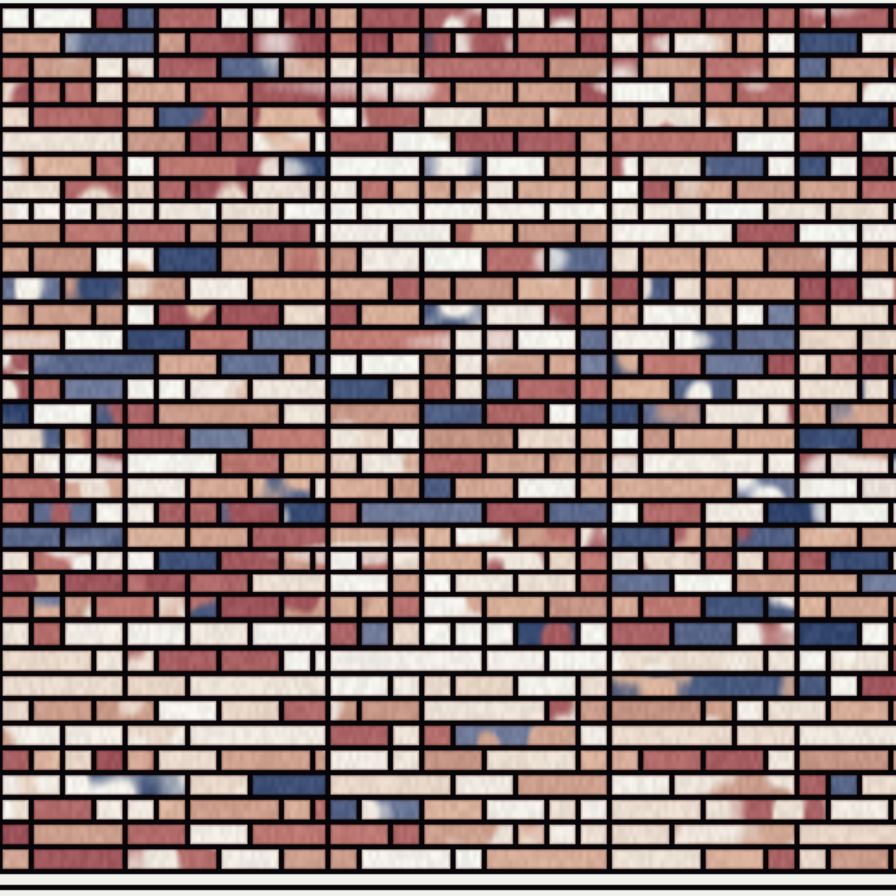
A three.js fragment shader for this texture:

```glsl
varying vec2 vUv;

const float ROWS = 35.0;
const float TOP = 0.0065;
const float BOTTOM = 0.9727;
const float RAIL = 0.9905;
const float HALF_BRICK = 0.0349;
const float FAULT_X = 0.366;      // the bond starts afresh here
const float FAULT_SLOT = 11.0;
const float SHIFT_SLOT = 20.0;    // and is shifted by half a brick here
const vec4 SEAM_SLOTS = vec4(4.0, 14.0, 19.0, 26.0);
const float GAP = 0.0058;
const float SOFT = 0.0011;
const float CORNER = 0.0012;

const vec3 INK = vec3(0.03, 0.02, 0.03);
const vec3 UMBER = vec3(0.39, 0.32, 0.32);
const vec3 LINEN = vec3(0.95, 0.95, 0.93);
const vec3 CREAM = vec3(0.90, 0.83, 0.77);
const vec3 PEACH = vec3(0.86, 0.71, 0.62);
const vec3 CLAY = vec3(0.76, 0.57, 0.51);
const vec3 ROSE = vec3(0.75, 0.49, 0.46);
const vec3 WINE = vec3(0.61, 0.32, 0.35);
const vec3 SLATE = vec3(0.46, 0.50, 0.62);
const vec3 NAVY = vec3(0.18, 0.26, 0.42);

float hash(vec2 p) {
  vec3 q = fract(p.xyx * 0.1031);
  q += dot(q, q.yzx + 33.33);
  return fract((q.x + q.y) * q.z);
}

float noise(vec2 p) {
  vec2 i = floor(p);
  vec2 f = fract(p);
  f = f * f * (3.0 - 2.0 * f);
  return mix(mix(hash(i), hash(i + vec2(1.0, 0.0)), f.x),
             mix(hash(i + vec2(0.0, 1.0)), hash(i + 1.0), f.x), f.y);
}

float bump(float x, float centre, float width) {
  float d = (x - centre) / width;
  return exp(-d * d);
}

// Whether a vertical joint stands at the left of a half-brick slot
bool hasJoint(float slot, float row) {
  if (slot < 0.5 || slot == FAULT_SLOT || slot == SHIFT_SLOT) return true;
  float chance = hash(vec2(slot + 7.0, row + 51.0));
  if (slot == FAULT_SLOT - 1.0) return chance < 0.25;
  vec4 seam = abs(SEAM_SLOTS - slot);
  if (min(min(seam.x, seam.y), min(seam.z, seam.w)) < 0.5 && chance < 0.7) return true;
  float start = slot < FAULT_SLOT ? 0.0 : (slot < SHIFT_SLOT ? FAULT_SLOT : SHIFT_SLOT);
  bool bonded = mod(slot - start + row, 2.0) > 0.5;
  return chance < (bonded ? (row > 25.5 ? 0.76 : 0.94) : 0.13);
}

float slotEdge(float slot) {
  return slot < FAULT_SLOT ? slot * HALF_BRICK
                           : FAULT_X + (slot - FAULT_SLOT) * HALF_BRICK;
}

// Shares of the tones drift from row to row
vec3 brickTone(vec2 id) {
  float row = id.y;
  float lower = smoothstep(25.0, 28.0, row);
  float pale = 0.17 + 0.22 * hash(vec2(row, 3.0)) + 0.7 * bump(row, 8.0, 0.7)
             + 0.75 * bump(row, 25.5, 0.8) + 0.2 * lower;
  float blue = 0.08 + 0.18 * bump(row, 15.0, 1.8) + 0.3 * bump(row, 20.0, 0.6) - 0.03 * lower;
  float rose = 0.24 + 0.2 * bump(row, 1.0, 3.0) + 0.15 * bump(row, 22.0, 1.5) - 0.12 * lower;
  float pick = hash(id + vec2(11.0, 29.0));
  float shade = hash(id + vec2(83.0, 5.0));
  if (pick < pale) return mix(LINEN, CREAM, shade * mix(shade, 1.0, lower));
  if (pick < pale + blue) return mix(SLATE, NAVY, shade);
  if (pick < pale + blue + rose) return mix(ROSE, WINE, shade);
  return mix(PEACH, CLAY, shade);
}

void main() {
  vec2 p = vec2(vUv.x, 1.0 - vUv.y);

  // Courses of slightly uneven height
  float pitch = (BOTTOM - TOP) / ROWS;
  float warped = p.y + 0.0095 * bump(p.y, 0.267, 0.04) + 0.006 * bump(p.y, 0.672, 0.04);
  float course = (warped - TOP) / pitch;
  float row = floor(course);

  // Ends of the brick, found by walking to the nearest joints
  float slot = p.x < FAULT_X ? floor(p.x / HALF_BRICK)
                             : FAULT_SLOT + floor((p.x - FAULT_X) / HALF_BRICK);
  float first = slot;
  float last = slot + 1.0;
  for (int i = 0; i < 5; i++) {
    if (!hasJoint(first, row)) first -= 1.0;
    if (!hasJoint(last, row)) last += 1.0;
  }
  float left = slotEdge(first);
  float right = slotEdge(last);

  // Rounded brick face
  vec2 fromCentre = vec2(p.x - 0.5 * (left + right), (fract(course) - 0.5) * pitch);
  vec2 halfSize = 0.5 * vec2(right - left, pitch) - 0.5 * GAP;
  vec2 q = abs(fromCentre) - halfSize + CORNER;
  float dist = length(max(q, 0.0)) + min(max(q.x, q.y), 0.0) - CORNER;

  // Smears inside bricks, pale clouds across them, and fine grain
  vec2 id = vec2(first, row);
  vec3 face = brickTone(id);
  float smear = smoothstep(0.4, 0.7, noise(p * vec2(34.0, 26.0) + id * 3.7));
  face = mix(face, brickTone(id + vec2(47.0, 0.0)), smear * step(0.74, hash(id + 61.0)));
  float cloud = smoothstep(0.76, 0.92, noise(p * vec2(13.0, 21.0) + 4.0));
  face = mix(face, LINEN, 0.8 * cloud * (1.0 - smoothstep(0.6, 0.7, p.y)));
  face += 0.07 * (noise(p * vec2(230.0, 110.0)) - 0.5);
  face = mix(face, face * UMBER * 1.7, 0.5 * smoothstep(-0.0035, 0.0, dist));
  vec3 colour = mix(face, INK, smoothstep(-SOFT, SOFT, dist));

  // Pale strips and dark rails above and below the wall
  if (p.y < TOP || p.y > BOTTOM) {
    float rail = min(min(abs(p.y - TOP), abs(p.y - BOTTOM)), abs(p.y - RAIL));
    colour = mix(INK, LINEN, smoothstep(-SOFT, SOFT, rail - 0.5 * GAP));
  }
  gl_FragColor = vec4(colour, 1.0);
}
```
